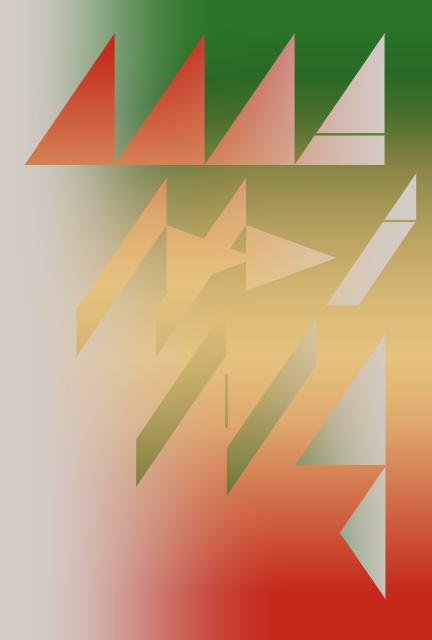
Reproduce this background procedurally as a Shadertoy shader.

```glsl
// Canvas measures in design units, y pointing down
const vec2 SIZE = vec2(5.20, 7.68);
const float RUN = 1.085;
const float RISE = 1.58;
const float SLOPE = RISE / RUN;
const float BAR_HEIGHT = 0.57;
const float SLIT = 0.014;

// Vertical ramp: colour and height of each stop
const int STOP_COUNT = 10;
const vec4 STOPS[STOP_COUNT] = vec4[](
    vec4(0.17, 0.46, 0.16, 0.2),
    vec4(0.16, 0.41, 0.15, 0.9),
    vec4(0.28, 0.43, 0.17, 1.35),
    vec4(0.53, 0.52, 0.27, 2.0),
    vec4(0.71, 0.63, 0.37, 2.75),
    vec4(0.85, 0.72, 0.46, 3.6),
    vec4(0.90, 0.76, 0.50, 4.3),
    vec4(0.87, 0.66, 0.43, 5.1),
    vec4(0.82, 0.43, 0.28, 6.0),
    vec4(0.77, 0.16, 0.10, 7.1));
const vec3 PALE = vec3(0.83, 0.80, 0.78);
const float SAG = 0.45;

// Colour ramp fading to pale at the left
vec3 backdrop(vec2 p) {
    float bulge = (p.x - 1.5) / 0.8;
    float y = p.y - SAG * exp(-bulge * bulge) * (1.0 - smoothstep(2.0, 4.0, p.y));
    vec3 colour = STOPS[0].rgb;
    for (int i = 1; i < STOP_COUNT; i++) {
        float t = (y - STOPS[i - 1].a) / (STOPS[i].a - STOPS[i - 1].a);
        colour = mix(colour, STOPS[i].rgb, clamp(t, 0.0, 1.0));
    }
    float lower = smoothstep(4.0, 7.0, p.y);
    float fade = smoothstep(mix(0.1, 0.3, lower), mix(2.6, 3.5, lower), p.x);
    return mix(PALE, colour, fade);
}

// Signed distance below the diagonal that descends left from the apex
float diagonal(vec2 p, vec2 apex) {
    return (p.y - apex.y - (apex.x - p.x) * SLOPE) / length(vec2(1.0, SLOPE));
}

// Right triangle with its upright side on the right
float sail(vec2 p, vec2 apex) {
    return max(max(p.x - apex.x, p.y - apex.y - RISE), -diagonal(p, apex));
}

// Slanted bar with upright ends
float bar(vec2 p, vec2 apex) {
    float ends = abs(p.x - apex.x + 0.5 * RUN) - 0.5 * RUN;
    float sides = max(-diagonal(p, apex), diagonal(p, apex + vec2(0.0, BAR_HEIGHT)));
    return max(ends, sides);
}

// Isosceles triangle; the sign of reach sets its direction
float arrow(vec2 p, vec2 base, float reach, float halfWidth) {
    vec2 q = p - base;
    float along = q.x / reach;
    float side = abs(q.y) - halfWidth * (1.0 - along);
    return max(-along * abs(reach), side * abs(reach) / length(vec2(reach, halfWidth)));
}

float box(vec2 p, vec2 centre, vec2 halfSize) {
    vec2 q = abs(p - centre) - halfSize;
    return max(q.x, q.y);
}

float shapes(vec2 p) {
    // Top row of sails, the last one slit
    float d = 1e3;
    for (int i = 0; i < 4; i++)
        d = min(d, sail(p, vec2(1.38 + 1.083 * float(i), 0.40)));
    d = max(d, -box(p, vec2(4.3, 1.612), vec2(0.6, SLIT)));

    // Paired bars with arrows, and the lower pair of bars
    for (int i = 0; i < 2; i++) {
        float k = float(i);
        vec2 apex = vec2(2.005 + 0.957 * k, 2.13);
        d = min(d, bar(p, apex));
        d = min(d, arrow(p, apex + vec2(0.0, 0.965), RUN, 0.395));
        d = min(d, bar(p, vec2(2.725 + 1.09 * k, 3.69 + 0.11 * k)));
    }
    d = min(d, box(p, vec2(2.727, 4.81), vec2(0.018, 0.32)));

    // Clipped and slit bar at the right
    float clipped = max(bar(p, vec2(5.01, 2.08)), p.y - 3.665);
    d = min(d, max(clipped, -box(p, vec2(4.8, 2.652), vec2(0.3, SLIT))));

    // Lower right sail and arrow
    d = min(d, sail(p, vec2(4.64, 4.00)));
    return min(d, arrow(p, vec2(4.64, 6.392), -0.55, 0.795));
}

void mainImage(out vec4 fragColor, in vec2 fragCoord) {
    vec2 uv = fragCoord / iResolution.xy;
    vec2 p = vec2(uv.x, 1.0 - uv.y) * SIZE;
    float pixel = SIZE.y / iResolution.y;
    float cover = clamp(0.5 - shapes(p) / pixel, 0.0, 1.0);

    // Shapes show the backdrop turned by half a circle
    vec3 colour = mix(backdrop(p), backdrop(SIZE - p), cover);
    fragColor = vec4(colour, 1.0);
}
```
